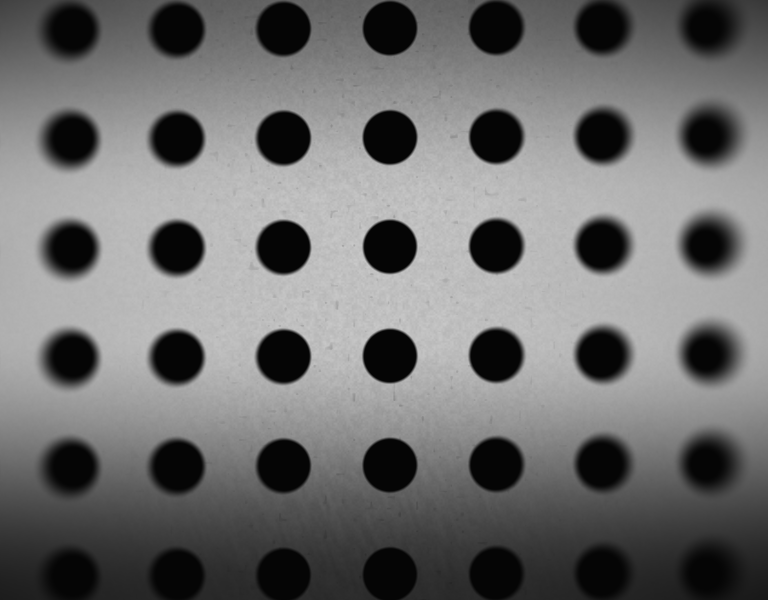
A WebGL 1 fragment shader for this pattern:

```glsl
precision highp float;
// A backlit plate with a 7 by 6 grid of round black holes, seen at a slant:
// the middle column is in focus and the outer columns blur away, more so on
// the right. Light falls off towards top and bottom, with fine surface grain.
uniform vec2 u_resolution;

float hash(vec2 p) {
  vec3 q = fract(vec3(p.xyx) * 0.1031);
  q += dot(q, q.yzx + 33.33);
  return fract((q.x + q.y) * q.z);
}

float valueNoise(vec2 p) {
  vec2 i = floor(p);
  vec2 f = fract(p);
  f = f * f * (3.0 - 2.0 * f);
  return mix(mix(hash(i), hash(i + vec2(1.0, 0.0)), f.x),
             mix(hash(i + vec2(0.0, 1.0)), hash(i + vec2(1.0, 1.0)), f.x), f.y);
}

// Broad horizontal band of light, darkest along the bottom and in the corners
float plateLight(vec2 p) {
  float light = mix(0.17, 0.75, smoothstep(0.0, 0.45, p.y));
  light *= mix(1.0, 0.5, smoothstep(0.65, 1.05, p.y));
  float side = (p.x - 0.6) / 0.64;
  float height = 2.0 * p.y - 1.0;
  return light * (1.0 - side * side * (0.1 + 0.3 * pow(height, 4.0)));
}

// Grain, pits and slanted brushing, strongest in the focused middle
float plateTexture(vec2 p) {
  float focus = exp(-9.0 * (p.x - 0.62) * (p.x - 0.62));
  float grain = valueNoise(p * 330.0) + valueNoise(p * 150.0 + 40.0) - 1.0;
  float brushed = valueNoise(vec2(p.x * 130.0 + p.y * 45.0, p.y * 38.0)) - 0.5;
  float pits = smoothstep(0.86, 1.0, valueNoise(p * 105.0 + 17.0));
  float clouds = valueNoise(p * 14.0) - 0.5;
  float low = 1.0 - smoothstep(0.1, 0.4, p.y);
  return 1.0 + 0.015 * clouds + mix(0.012, 0.055, focus) * grain
       + focus * (0.09 * low * brushed - 0.13 * pits);
}

// Coverage of the nearest hole: 0 outside, 1 in its dark core
float holes(vec2 p) {
  vec2 spacing = vec2(0.1773, 0.1821);
  p.y -= 0.0065 * (p.x - 0.65);
  vec2 grid = (p - vec2(0.65, 0.4067)) / spacing;
  vec2 cell = floor(grid + 0.5);
  vec2 q = (grid - cell) * spacing;
  float column = cell.x;

  // Blur grows with distance from the middle column and leans outwards
  float blur = 0.003 + column * column * (column > 0.0 ? 0.0023 : 0.0014);
  float dist = length(q);
  float outward = sign(column) * dot(q, vec2(0.94, 0.34)) / max(dist, 0.001);
  blur *= 1.0 + 0.3 * outward;
  blur = max(blur, 1.0 / u_resolution.y);

  float radius = 0.045 + 0.0006 * (hash(cell + 20.0) - 0.5);
  return 1.0 - smoothstep(radius - blur, radius + blur, dist);
}

void main() {
  vec2 p = gl_FragCoord.xy / u_resolution.y;
  float plate = plateLight(p) * plateTexture(p);
  float shade = mix(plate, 0.018, holes(p));
  gl_FragColor = vec4(vec3(shade), 1.0);
}
```
